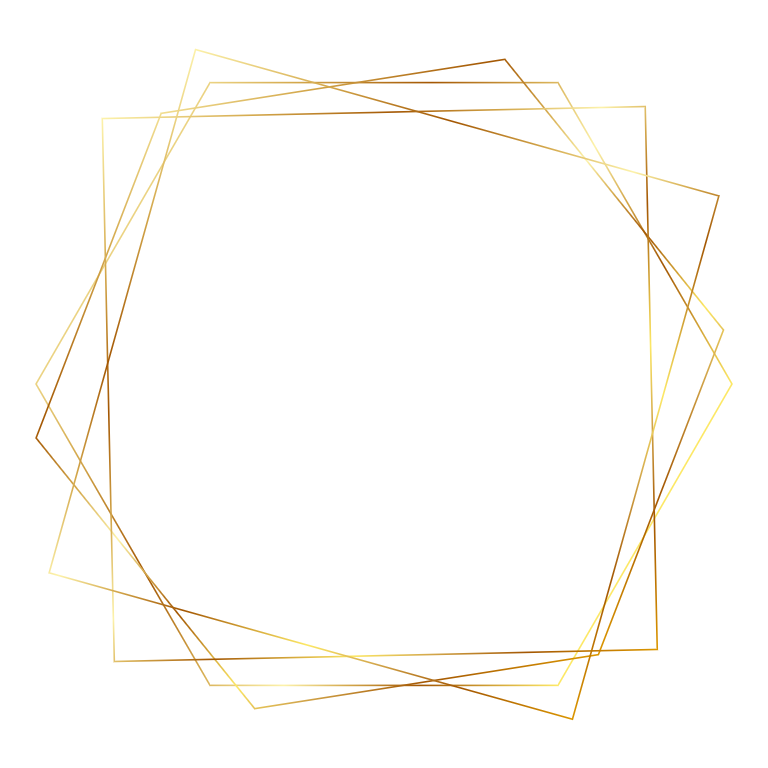
This background is drawn by a Shadertoy shader. Its source:

```glsl
const float PI = 3.14159265;
const float LINE_WIDTH = 0.0021;

const vec3 PAPER  = vec3(1.0);
const vec3 PALE   = vec3(0.99, 0.95, 0.67);
const vec3 TAN    = vec3(0.83, 0.66, 0.30);
const vec3 BROWN  = vec3(0.64, 0.34, 0.01);
const vec3 YELLOW = vec3(0.99, 0.91, 0.40);
const vec3 ORANGE = vec3(0.86, 0.59, 0.00);

// Metallic gradient: colours and their positions
const int STOPS = 11;
const vec3 FOIL[STOPS] = vec3[STOPS](
    PALE, TAN, BROWN, TAN, PALE, TAN, BROWN, YELLOW, TAN, BROWN, ORANGE);
const float FOIL_AT[STOPS] = float[STOPS](
    0.0, 0.14, 0.27, 0.37, 0.46, 0.52, 0.59, 0.72, 0.79, 0.88, 1.0);

struct Frame {
    float sides;
    float radius;
    float turn;       // angle of one corner, degrees
    vec2 center;
    float foilTurn;   // gradient direction, degrees
    float foilReach;  // half length of the gradient
    vec2 foilRange;   // part of the gradient in use
};

const int FRAMES = 4;
const Frame FRAME[FRAMES] = Frame[FRAMES](
    Frame(6.0, 0.4531, 0.0,   vec2(0.500, 0.5), -30.0, 0.392,  vec2(0.06, 0.72)),
    Frame(6.0, 0.4530, 8.93,  vec2(0.4945, 0.5), -51.1, 0.4531, vec2(0.04, 1.0)),
    Frame(4.0, 0.5000, 46.27, vec2(0.4945, 0.5), -43.7, 0.5,    vec2(0.0, 1.0)),
    Frame(4.0, 0.5003, 29.37, vec2(0.500, 0.4995), -54.9, 0.5,  vec2(0.0, 1.0)));

vec3 foilColor(float t) {
    vec3 color = FOIL[0];
    for (int i = 1; i < STOPS; i++) {
        float blend = clamp((t - FOIL_AT[i - 1]) / (FOIL_AT[i] - FOIL_AT[i - 1]), 0.0, 1.0);
        color = mix(color, FOIL[i], blend);
    }
    return color;
}

// Distance to the outline of a regular polygon, folded onto one side
float outlineDistance(vec2 p, Frame f) {
    float sector = 2.0 * PI / f.sides;
    float angle = mod(atan(p.y, p.x) - radians(f.turn), sector) - 0.5 * sector;
    return abs(length(p) * cos(angle) - f.radius * cos(0.5 * sector));
}

void mainImage(out vec4 fragColor, in vec2 fragCoord) {
    float scale = min(iResolution.x, iResolution.y);
    vec2 uv = (fragCoord - 0.5 * iResolution.xy) / scale + 0.5;
    vec3 color = PAPER;

    // Overlapping foil outlines
    for (int i = 0; i < FRAMES; i++) {
        Frame f = FRAME[i];
        vec2 p = uv - f.center;
        float foilAngle = radians(f.foilTurn);
        float along = dot(p, vec2(cos(foilAngle), sin(foilAngle)));
        float t = clamp(0.5 + 0.5 * along / f.foilReach, 0.0, 1.0);
        vec3 foil = foilColor(mix(f.foilRange.x, f.foilRange.y, t));

        float edge = outlineDistance(p, f) - 0.5 * LINE_WIDTH;
        color = mix(color, foil, clamp(0.5 - edge * scale, 0.0, 1.0));
    }
    fragColor = vec4(color, 1.0);
}
```
